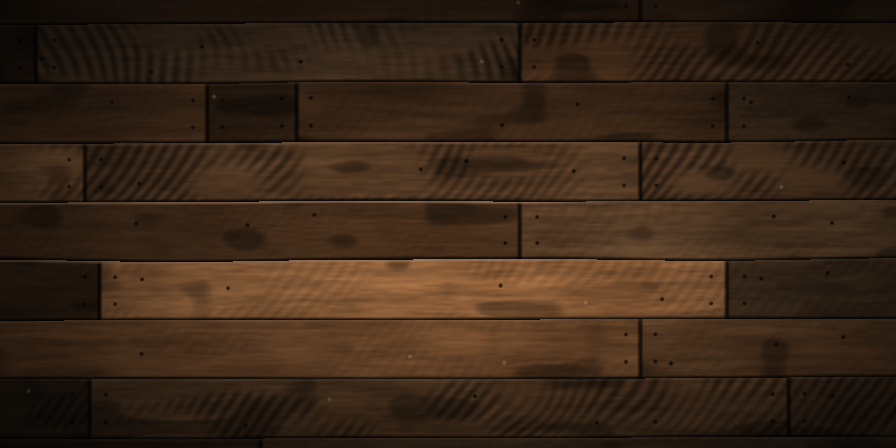
Give the GLSL for this texture, as a WebGL 1 fragment shader.

```glsl
precision highp float;
// Reclaimed timber wall: staggered horizontal planks under a soft pool of light.
// Joints and tones follow periodic formulas per row; stretched noise makes grain,
// slanted waves make saw marks, and distance functions make gaps and nail holes.
uniform vec2 u_resolution;

#define PITCH 0.1322
#define FIRST_EDGE 0.052
#define GAP_WIDTH 0.009
#define EDGE_WIDTH 0.0055
#define NAIL_RADIUS 0.0042
#define SAW_FREQUENCY 210.0
#define SAW_DEPTH 0.42
#define DARK_VALUE 0.09
#define BRIGHT_VALUE 0.64
#define WARM_WOOD vec3(1.0, 0.63, 0.35)
#define GREY_WOOD vec3(1.0, 0.74, 0.50)
#define EDGE_COLOR vec3(0.66, 0.51, 0.40)

float hash(vec2 p) {
  return fract(sin(dot(p, vec2(127.1, 311.7))) * 4375.85);
}

float noise(vec2 p) {
  vec2 i = floor(p), f = fract(p);
  f = f * f * (3.0 - 2.0 * f);
  return mix(mix(hash(i), hash(i + vec2(1, 0)), f.x),
             mix(hash(i + vec2(0, 1)), hash(i + vec2(1, 1)), f.x), f.y);
}

float fbm(vec2 p) {
  float sum = 0.0, amp = 0.5;
  for (int i = 0; i < 4; i++) {
    sum += amp * noise(p);
    p = p * 2.03 + 17.3;
    amp *= 0.5;
  }
  return sum / 0.9375;
}

// x of the right joint: a stagger that repeats every three rows
float rightJoint(float row) {
  return 0.702 - 0.134 * sin(2.0944 * row - 0.095) + 0.3 * step(6.5, row);
}

// Brightness of the left (0), middle (1) or right (2) plank of a row
float plankTone(float row, float column) {
  float left = 0.15 + 0.5 * exp(-0.7 * (row - 3.0) * (row - 3.0));
  float middle = 0.38 - 0.08 * cos(3.14159 * row)
               + 0.5 * exp(-1.2 * (row - 5.4) * (row - 5.4));
  float right = 0.42 + 0.13 * cos(2.4 * (row - 1.0));
  return column < 0.5 ? left : (column < 1.5 ? middle : right);
}

float disc(vec2 d, float radius, float soft) {
  return 1.0 - smoothstep(radius - soft, radius + soft, length(d));
}

void main() {
  vec2 uv = gl_FragCoord.xy / u_resolution;
  float aspect = u_resolution.x / u_resolution.y;
  float soft = max(0.002, 1.0 / u_resolution.y);
  float x = uv.x, down = 1.0 - uv.y;
  vec2 q = vec2(x * aspect, down);

  // Row, with slightly uneven plank edges
  float sway = 0.007 * (noise(vec2(x * 5.0, down * 9.0)) - 0.5) + 0.004 * (x - 0.5);
  float s = (down + sway - FIRST_EDGE) / PITCH + 1.0;
  float row = floor(s), f = fract(s);

  // Joints and plank identity; one row holds an extra offcut
  float right = rightJoint(row);
  float left = right - 0.50 - 0.04 * row - step(row, 0.5);
  float offcut = abs(row - 2.0) < 0.5 ? left + 0.1 : -1.0;
  float column = step(left, x) + step(right, x);
  float inOffcut = step(left, x) * step(x, offcut);
  float joint = min(min(abs(x - left), abs(x - right)), abs(x - offcut)) * aspect;
  vec2 plank = vec2(row, column + 3.0 * inOffcut);
  float seed = hash(plank + 4.0);

  // Wood grain, broad stains and dark knots
  vec2 g = q + seed * 13.0;
  float bend = 0.012 * noise(g * vec2(5.0, 12.0));
  float grain = fbm(vec2(g.x * 4.0, (g.y + bend) * 65.0));
  float fiber = noise(vec2(g.x * 28.0, g.y * 190.0));
  float stain = fbm(g * vec2(4.5, 9.0));
  float knot = smoothstep(0.70, 0.88, noise(g * vec2(9.0, 20.0)));
  float value = mix(DARK_VALUE, BRIGHT_VALUE, plankTone(row, column) - 0.08 * inOffcut);
  value *= 0.48 + 0.48 * grain + 0.16 * fiber + 0.48 * stain;
  value *= 1.0 - 0.32 * knot;

  // Slanted saw marks, strongest on alternate rows
  float sawn = mix(0.15, 1.0, mod(row, 2.0)) * (abs(row - 5.0) < 0.5 ? 0.25 : 1.0);
  float slant = (row < 1.5 && column < 1.5) ? -0.65 : 0.5;
  float phase = (q.x + slant * f * PITCH + 0.035 * f * f) * SAW_FREQUENCY;
  float saw = 0.5 + 0.5 * sin(phase + 7.0 * noise(g * vec2(7.0, 10.0)));
  value *= 1.0 - SAW_DEPTH * sawn * saw * smoothstep(0.25, 0.7, noise(g * vec2(8.0, 17.0)));

  // Paired nail holes by the joints, plus sparse specks
  vec2 nail = vec2(joint - 0.030 - 0.012 * seed, (abs(f - 0.5) - 0.23) * PITCH);
  value *= 1.0 - 0.65 * disc(nail, NAIL_RADIUS, soft);
  vec2 cell = vec2(floor(q.x * 5.0), row);
  vec2 spot = 0.2 + 0.6 * vec2(hash(cell + 8.0), hash(cell + 21.0));
  float speck = disc((vec2(fract(q.x * 5.0), f) - spot) * vec2(0.2, PITCH), NAIL_RADIUS, soft);
  float kind = hash(cell + 35.0);
  value *= 1.0 - 0.7 * speck * step(0.55, kind);

  vec3 color = value * mix(WARM_WOOD, GREY_WOOD, clamp(0.75 * seed + 0.4 * stain - 0.1, 0.0, 1.0));
  color = mix(color, EDGE_COLOR, 0.65 * speck * step(kind, 0.16));

  // Dark gaps and lit upper edges
  float above = f * PITCH, below = (1.0 - f) * PITCH;
  color *= mix(0.2, 1.0, smoothstep(0.0, GAP_WIDTH, below));
  color *= mix(0.3, 1.0, smoothstep(0.001, 0.006 + soft, joint));
  float lit = 0.2 + 0.75 * exp(-0.6 * (row - 4.3) * (row - 4.3)) * (1.0 - smoothstep(0.55, 0.72, x));
  float edge = 1.0 - smoothstep(0.3 * EDGE_WIDTH, EDGE_WIDTH + soft, above);
  color = mix(color, EDGE_COLOR, edge * lit * (0.6 + 0.4 * grain));

  // Pool of light fading to the borders
  vec2 away = (vec2(x, down) - vec2(0.53, 0.53)) / vec2(0.62, 0.58);
  gl_FragColor = vec4(color * exp(-dot(away, away)), 1.0);
}
```
